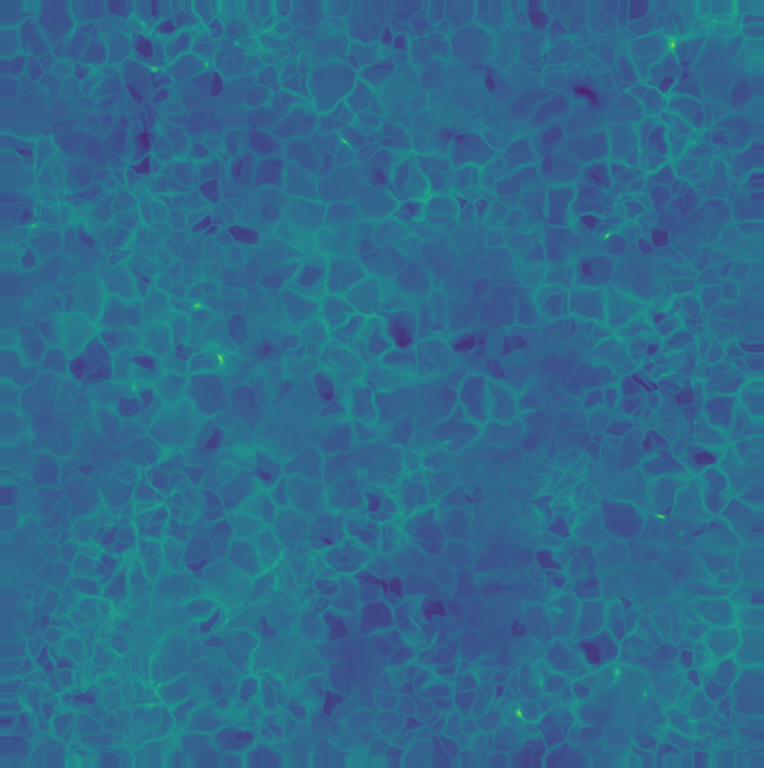
Write a Shadertoy shader that draws this texture.

```glsl
// Granular plasma-like surface: dim blue cells parted by a soft, broken teal network.
// Two warped cellular layers give lanes and cell tones; noise, bright specks and
// dark pores are added, and the sum is coloured through a violet-teal-yellow ramp.

const float COARSE_CELLS = 24.0;   // cells across the canvas
const float FINE_CELLS   = 41.0;
const float BASE_LEVEL   = 0.304;  // ramp position of a plain cell
const float LANE_GAIN    = 0.170;
const float FINE_GAIN    = 0.085;
const float CELL_GAIN    = 0.070;
const float CLOUD_GAIN   = 0.200;
const float GRAIN_GAIN   = 0.090;
const float SPECK_GAIN   = 0.420;
const float PORE_GAIN    = 0.200;
const float MARGIN       = 0.014;  // rim over which the edge values are stretched

const vec3 RAMP[9] = vec3[9](
    vec3(0.267, 0.005, 0.329), vec3(0.280, 0.170, 0.460), vec3(0.229, 0.322, 0.546),
    vec3(0.173, 0.449, 0.558), vec3(0.128, 0.567, 0.551), vec3(0.158, 0.684, 0.502),
    vec3(0.369, 0.789, 0.383), vec3(0.678, 0.864, 0.190), vec3(0.993, 0.906, 0.144));

vec3 hash3(vec2 p) {
    vec3 q = fract(vec3(p.xyx) * vec3(0.1031, 0.1030, 0.0973));
    q += dot(q, q.yxz + 33.33);
    return fract((q.xxy + q.yzz) * q.zyx);
}

float noise(vec2 p) {
    vec2 i = floor(p), f = fract(p);
    f = f * f * f * (f * (f * 6.0 - 15.0) + 10.0);
    return mix(mix(hash3(i).x, hash3(i + vec2(1, 0)).x, f.x),
               mix(hash3(i + vec2(0, 1)).x, hash3(i + vec2(1, 1)).x, f.x), f.y);
}

// Centred fractal noise, roughly -0.5 to 0.5
float fbm(vec2 p) {
    float sum = 0.0, amp = 0.5;
    for (int i = 0; i < 4; i++) {
        sum += amp * (noise(p) - 0.5);
        p = mat2(1.6, 1.2, -1.2, 1.6) * p + 17.3;
        amp *= 0.5;
    }
    return sum;
}

// x: gap between the two nearest seeds (0 on a cell border), y: random tone of the cell
vec2 cells(vec2 p) {
    vec2 i = floor(p), f = fract(p);
    float nearest = 8.0, second = 8.0, tone = 0.0;
    for (int y = -1; y <= 1; y++)
    for (int x = -1; x <= 1; x++) {
        vec2 o = vec2(x, y);
        vec3 h = hash3(i + o + 57.0);
        float d = length(o + 0.05 + 0.9 * h.xy - f);
        if (d < nearest) { second = nearest; nearest = d; tone = h.z; }
        else second = min(second, d);
    }
    return vec2(second - nearest, tone);
}

// Sparse, randomly turned soft spots; share is the fraction of grid squares in use
float spots(vec2 p, float share, vec2 size, float seed) {
    vec2 i = floor(p), f = fract(p);
    float sum = 0.0;
    for (int y = -1; y <= 1; y++)
    for (int x = -1; x <= 1; x++) {
        vec2 o = vec2(x, y);
        vec3 place = hash3(i + o + seed), look = hash3(i + o + seed + 91.0);
        float a = 6.2832 * look.x;
        vec2 d = mat2(cos(a), sin(a), -sin(a), cos(a)) * (f - o - place.xy);
        d /= size * mix(0.7, 1.4, look.y);
        sum += step(place.z, share) * mix(0.25, 1.0, look.z * look.z) * exp(-dot(d, d));
    }
    return sum;
}

vec3 ramp(float t) {
    float s = clamp(t, 0.0, 0.999) * 8.0;
    int k = int(s);
    return mix(RAMP[k], RAMP[k + 1], fract(s));
}

void mainImage(out vec4 fragColor, in vec2 fragCoord) {
    vec2 extent = iResolution.xy / iResolution.y;
    vec2 uv = clamp(fragCoord / iResolution.y, vec2(MARGIN), extent - MARGIN);

    // Bend the plane so that the borders curve and fray
    vec2 p = uv + 0.018 * (vec2(noise(uv * 29.0 + 3.0), noise(uv * 29.0 + 71.0)) - 0.5);
    p += 0.008 * (vec2(noise(uv * 67.0 + 13.0), noise(uv * 67.0 + 43.0)) - 0.5);

    // Coarse network with lanes of uneven strength and width
    vec2 cell = cells(p * COARSE_CELLS);
    float strength = smoothstep(-0.28, 0.30, fbm(uv * 15.0 + 7.0));
    float width = mix(0.13, 0.25, noise(uv * 21.0 + 31.0));
    float level = BASE_LEVEL + LANE_GAIN * strength * exp(-pow(cell.x / width, 1.6));
    float inside = smoothstep(0.0, 0.4, cell.x);
    level += CELL_GAIN * inside * (cell.y - 0.55);

    // Finer network, present in patches, with a few dark small cells
    vec2 fine = cells(p * FINE_CELLS + 9.0);
    float patches = smoothstep(-0.12, 0.22, fbm(uv * 11.0 + 53.0));
    level += FINE_GAIN * patches * exp(-pow(fine.x / 0.2, 1.6));
    level -= 0.10 * smoothstep(0.82, 1.0, fine.y) * smoothstep(0.0, 0.4, fine.x);

    // Broad clouds and fine mottling
    level += CLOUD_GAIN * fbm(uv * 6.0 + 23.0) + GRAIN_GAIN * fbm(p * 48.0 + 5.0);

    // Bright specks with faint halos, and dark pores
    level += SPECK_GAIN * spots(p * 18.0, 0.12, vec2(0.09, 0.05), 11.0);
    level += 0.10 * spots(p * 18.0, 0.12, vec2(0.28, 0.17), 11.0);
    level -= PORE_GAIN * spots(p * 14.0, 0.14, vec2(0.20, 0.11), 37.0);

    fragColor = vec4(ramp(level), 1.0);
}
```
